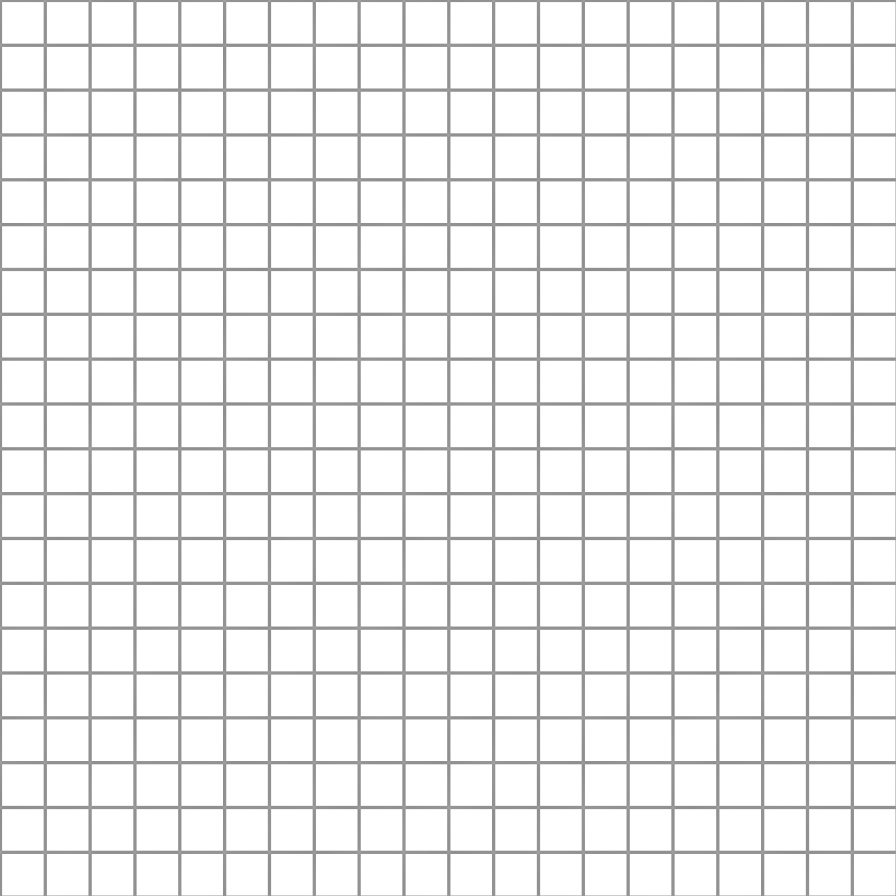
Give the GLSL for this pattern, as a Shadertoy shader.

```glsl
// Square graph paper: thin grey rules on white, twenty cells each way.
// Each axis repeats one soft rule, filtered over the pixel footprint;
// layered sines vary the tone slightly and the crossings are a little paler.

const float PITCH = 0.05004;       // cell size, in canvas units
const float MARGIN = 0.0005;       // first rule, from the left and top edges
const float RULE_WIDTH = 0.073;    // rule width, in cells
const float CROSSING_FADE = 0.10;  // ink lost where two rules meet
const float TONE_VARIATION = 0.012;

const vec3 PAPER = vec3(1.0);
const vec3 INK = vec3(0.57);

// Signed distance from x to the nearest integer.
vec2 nearestRule(vec2 x) {
    return fract(x + 0.5) - 0.5;
}

// Share of a pixel covered by a rule of the given width, on each axis.
vec2 ruleCoverage(vec2 cell, float width, vec2 pixel) {
    vec2 d = abs(nearestRule(cell));
    vec2 low = max(d - 0.5 * pixel, vec2(-0.5 * width));
    vec2 high = min(d + 0.5 * pixel, vec2(0.5 * width));
    return clamp((high - low) / pixel, 0.0, 1.0);
}

// Gentle unevenness of the ink, from -1 to 1.
float inkWaver(vec2 cell) {
    return 0.6 * sin(1.7 * cell.x + 2.3 * cell.y)
         + 0.4 * sin(4.1 * cell.x - 3.3 * cell.y + 1.0);
}

void mainImage(out vec4 fragColor, in vec2 fragCoord) {
    // Cell coordinates, counted from the top left
    vec2 uv = fragCoord / iResolution.xy;
    uv.y = 1.0 - uv.y;
    vec2 cell = (uv - MARGIN) / PITCH;
    vec2 pixel = 1.0 / (iResolution.xy * PITCH);

    // Union of both rule directions
    vec2 rules = ruleCoverage(cell, RULE_WIDTH, pixel);
    float crossing = rules.x * rules.y;
    float coverage = rules.x + rules.y - crossing;

    // Ink on paper
    vec3 ink = INK + TONE_VARIATION * inkWaver(cell);
    float density = coverage * (1.0 - CROSSING_FADE * crossing);
    fragColor = vec4(mix(PAPER, ink, density), 1.0);
}
```
